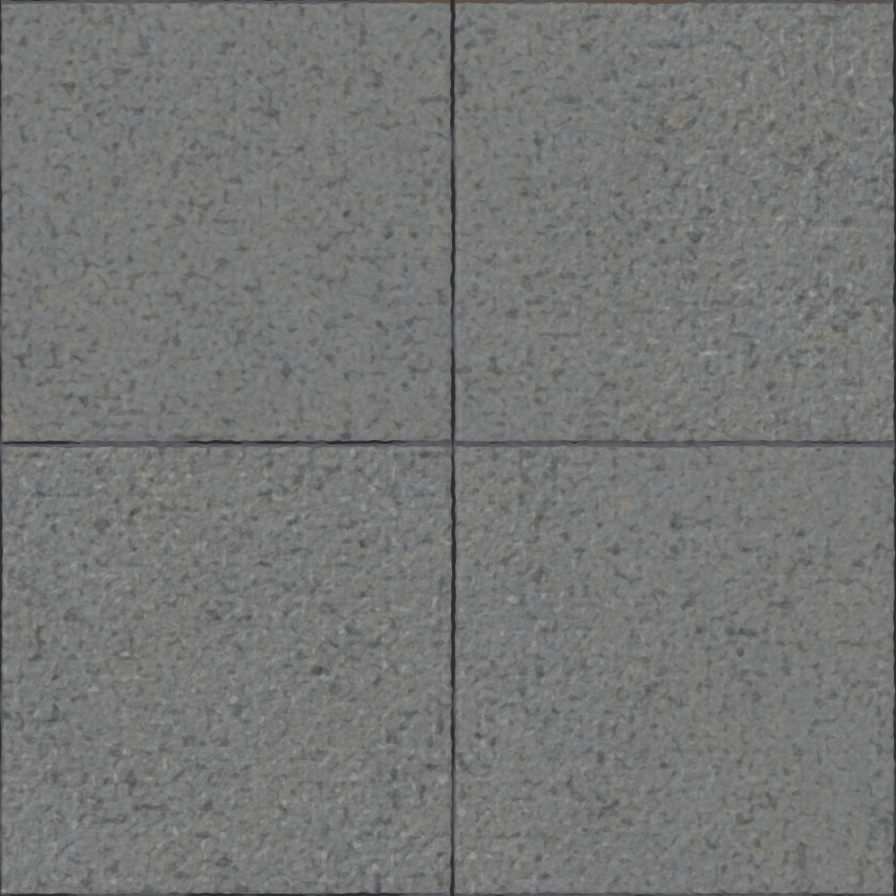
Write a Shadertoy shader that draws this texture.

```glsl
vec2 gradient(vec2 cell) {
    uvec2 q = uvec2(ivec2(cell) + 4096);
    uint h = (q.x * 1597334673u) ^ (q.y * 3812015801u);
    h = (h ^ (h >> 15)) * 2246822519u;
    h ^= h >> 13;
    float angle = float(h & 65535u) * 6.2831853 / 65536.0;
    return vec2(cos(angle), sin(angle));
}

// Gradient noise, roughly -0.7 to 0.7
float noise(vec2 p) {
    vec2 i = floor(p), f = p - i;
    vec2 u = f * f * f * (f * (f * 6.0 - 15.0) + 10.0);
    float a = dot(gradient(i), f);
    float b = dot(gradient(i + vec2(1, 0)), f - vec2(1, 0));
    float c = dot(gradient(i + vec2(0, 1)), f - vec2(0, 1));
    float d = dot(gradient(i + 1.0), f - 1.0);
    return mix(mix(a, b, u.x), mix(c, d, u.x), u.y);
}

float fbm(vec2 p) {
    float sum = 0.0, amplitude = 1.0;
    for (int i = 0; i < 3; i++) {
        sum += amplitude * noise(p);
        p = mat2(1.6, 1.2, -1.2, 1.6) * p + 17.3;
        amplitude *= 0.55;
    }
    return sum;
}

// Grainy stone surface with shallow chips
float surfaceHeight(vec2 p) {
    float chips = smoothstep(0.05, 0.35, noise(p * 70.0 + 31.0));
    return fbm(p * 75.0) - 0.7 * chips;
}

vec3 stone(vec2 p, float roughness) {
    float relief = surfaceHeight(p) - surfaceHeight(p + vec2(-0.0020, 0.0024));
    float grain = fbm(p * 125.0 + 3.0);
    float clouds = fbm(p * 6.0);
    float patches = fbm(p * 34.0 + 9.0);

    float shade = 0.476 + 0.050 * grain + 0.010 * clouds + 0.020 * patches;
    shade += relief * mix(0.022, 0.062, roughness);

    // Dense small pits, gathered in places, and pale flecks
    vec2 warped = p + 0.0025 * vec2(noise(p * 60.0), noise(p * 60.0 + 19.0));
    float gathered = 0.18 * noise(p * 12.0 + 77.0);
    float smallPits = smoothstep(0.14, 0.42, noise(warped * vec2(105, 115)) + gathered);
    float largePits = smoothstep(0.24, 0.5, noise(warped * vec2(58, 66) + 13.0) + gathered);
    shade -= 0.055 * smallPits + 0.075 * largePits;
    float flecks = smoothstep(0.28, 0.52, noise(warped * vec2(90, 80) + 57.0));
    shade += mix(0.015, 0.075, roughness) * flecks;
    vec3 color = shade * vec3(0.994, 1.006, 0.996);

    // Faint mineral tints and sparse rust
    float tint = 0.5 * noise(p * 8.0 + 5.0) + noise(p * 45.0);
    color += tint * vec3(0.010, 0.001, -0.013);
    float rust = smoothstep(0.42, 0.85, noise(p * 9.0 + 41.0) + 0.5 * patches);
    return color + rust * vec3(0.025, 0.002, -0.035);
}

void mainImage(out vec4 fragColor, in vec2 fragCoord) {
    vec2 uv = fragCoord / iResolution.xy;
    float pixel = 1.0 / min(iResolution.x, iResolution.y);

    // Two by two slabs, each with its own grain and worn side
    vec2 center = vec2(0.506, 0.505);
    vec2 slab = step(center, uv);
    float roughness = mix(1.0 - 0.8 * smoothstep(0.48, 0.9, uv.x),
                          smoothstep(0.5, 0.8, uv.x), slab.y);
    roughness = clamp(roughness + 0.5 * noise(uv * 5.0), 0.0, 1.0);
    vec3 color = stone(uv + slab * vec2(3.7, 5.3), roughness);

    // Signed offset from the nearest joint on each axis
    vec2 nearest = mix(center, slab, step(0.25, abs(uv - center)));
    vec2 wobble = vec2(noise(vec2(uv.y * 9.0, 2.5)), noise(vec2(uv.x * 9.0, 7.5)));
    vec2 chips = vec2(noise(uv * 85.0), noise(uv * 85.0 + 23.0));
    vec2 offset = uv - nearest + 0.0012 * wobble + 0.0016 * chips;
    vec2 gap = abs(offset);

    // Worn slab rims: pale on the lit side, thin shadow all round
    vec2 lip = exp(-pow((offset - vec2(0.0065, -0.0065)) / 0.0026, vec2(2)));
    color += 0.04 * max(lip.x, lip.y) * (0.7 + chips.x);
    color *= 1.0 - 0.12 * exp(-min(gap.x, gap.y) / 0.0035);

    // Lavender grey filling, browner along the outer top edge
    float soft = max(pixel, 0.0010) * 0.8;
    vec2 halfWidth = vec2(0.0026, 0.0035) + 0.0016 * chips.yx;
    vec2 filling = 1.0 - smoothstep(halfWidth - soft, halfWidth + soft, gap);
    vec3 fillColor = vec3(0.345, 0.34, 0.365) + 0.10 * chips.y;
    float brown = step(0.985, uv.y) * smoothstep(-0.1, 0.3, noise(vec2(uv.x * 6.0, 3.3)));
    fillColor = mix(fillColor, vec3(0.36, 0.30, 0.26), brown);
    color = mix(color, fillColor, 0.9 * max(filling.x, filling.y));

    // Dark crack, thinning out and breaking along its length
    vec2 crackGap = abs(offset - vec2(-0.0004, 0.0014));
    vec2 strength = vec2(noise(vec2(uv.y * 17.0, 11.5)), noise(vec2(uv.x * 17.0, 15.5)));
    strength = smoothstep(vec2(-0.35, -0.15), vec2(0.05, 0.2), strength + 0.3 * chips);
    vec2 crackWidth = mix(vec2(0.0008, 0.0004), vec2(0.0020, 0.0016), strength);
    vec2 crack = 1.0 - smoothstep(crackWidth - soft, crackWidth + soft, crackGap);
    crack *= mix(vec2(0.65, 0.25), vec2(0.95), strength);
    color = mix(color, vec3(0.17, 0.17, 0.18), max(crack.x, crack.y));

    fragColor = vec4(clamp(color, 0.0, 1.0), 1.0);
}
```
